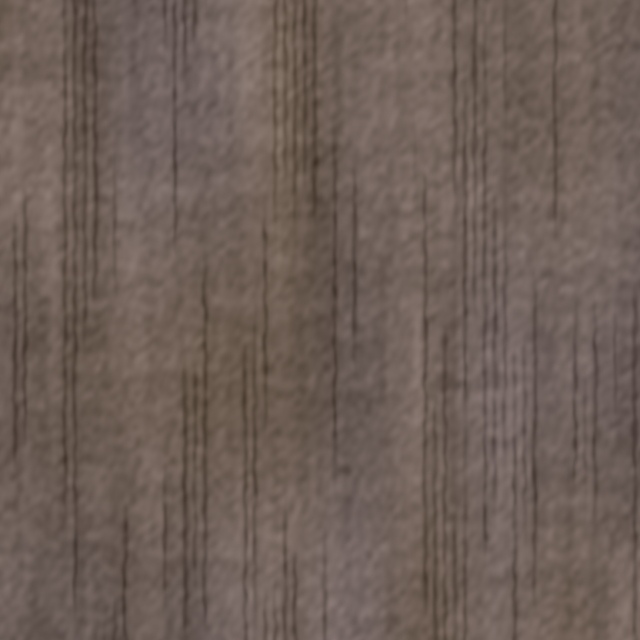
Write a Shadertoy shader that draws this texture.

```glsl
#define BASE vec3(0.441, 0.381, 0.351)
#define LILAC vec3(-0.008, -0.003, 0.016)
#define COLUMNS 64.0
#define LINE_DEPTH 0.085
#define BAND_DEPTH 0.085
#define THREAD_DEPTH 0.050
#define WEFT_DEPTH 0.038
#define GRAIN_DEPTH 0.050
#define RELIEF_DEPTH 0.050

float hash(vec2 p) {
    vec3 q = fract(p.xyx * vec3(0.1031, 0.1030, 0.0973));
    q += dot(q, q.yzx + 33.33);
    return fract((q.x + q.y) * q.z);
}

float noise(vec2 p) {
    vec2 cell = floor(p), f = fract(p);
    f = f * f * (3.0 - 2.0 * f);
    float low = mix(hash(cell), hash(cell + vec2(1, 0)), f.x);
    float high = mix(hash(cell + vec2(0, 1)), hash(cell + vec2(1, 1)), f.x);
    return mix(low, high, f.y);
}

float signedNoise(vec2 p) {
    return noise(p) - 0.5;
}

// Dark vertical grooves that start and stop in small groups
float grooves(vec2 uv) {
    float x = uv.x * COLUMNS + 0.25 * signedNoise(uv * vec2(60.0, 45.0));
    float column = floor(x);
    float bundle = floor(column / 3.0);
    float groupRun = noise(vec2(bundle * 7.0, uv.y * 2.1 + 9.0 * hash(vec2(bundle, 3.0))));
    float ownRun = noise(vec2(column + 200.0, uv.y * 2.6 + 9.0 * hash(vec2(column, 8.0))));
    float presence = smoothstep(0.53, 0.63, mix(groupRun, ownRun, 0.45));
    float offset = (fract(x) - 0.5) / 0.27;
    float strength = 0.65 + 0.6 * noise(uv * vec2(70.0, 55.0) + 31.0);
    return presence * strength * exp(-offset * offset);
}

// Small slanted bumps lit from the upper left
float relief(vec2 uv) {
    vec2 p = vec2(uv.x * 88.0 - uv.y * 30.0, uv.y * 66.0 + uv.x * 18.0);
    return noise(p) - noise(p + vec2(-0.45, 0.5));
}

void mainImage(out vec4 fragColor, in vec2 fragCoord) {
    vec2 uv = fragCoord / iResolution.xy;

    // Broad vertical bands and thin woven threads
    float tone = BAND_DEPTH * signedNoise(uv * vec2(14.0, 2.6) + 5.0);
    tone += 0.5 * BAND_DEPTH * signedNoise(uv * vec2(5.0, 6.0) + 47.0);
    tone += THREAD_DEPTH * signedNoise(uv * vec2(72.0, 4.5) + 80.0);
    tone += WEFT_DEPTH * signedNoise(uv * vec2(7.0, 42.0) + 120.0);

    // Soft pebbled surface
    tone += GRAIN_DEPTH * signedNoise(uv * vec2(92.0, 68.0) + 160.0);
    tone += RELIEF_DEPTH * relief(uv);
    tone -= LINE_DEPTH * grooves(uv);

    // Cool patches drift along the warp
    float tint = 2.0 * signedNoise(uv * vec2(9.0, 2.4) + 210.0);
    fragColor = vec4(BASE + tone * vec3(1.04, 0.98, 1.0) + LILAC * tint, 1.0);
}
```
